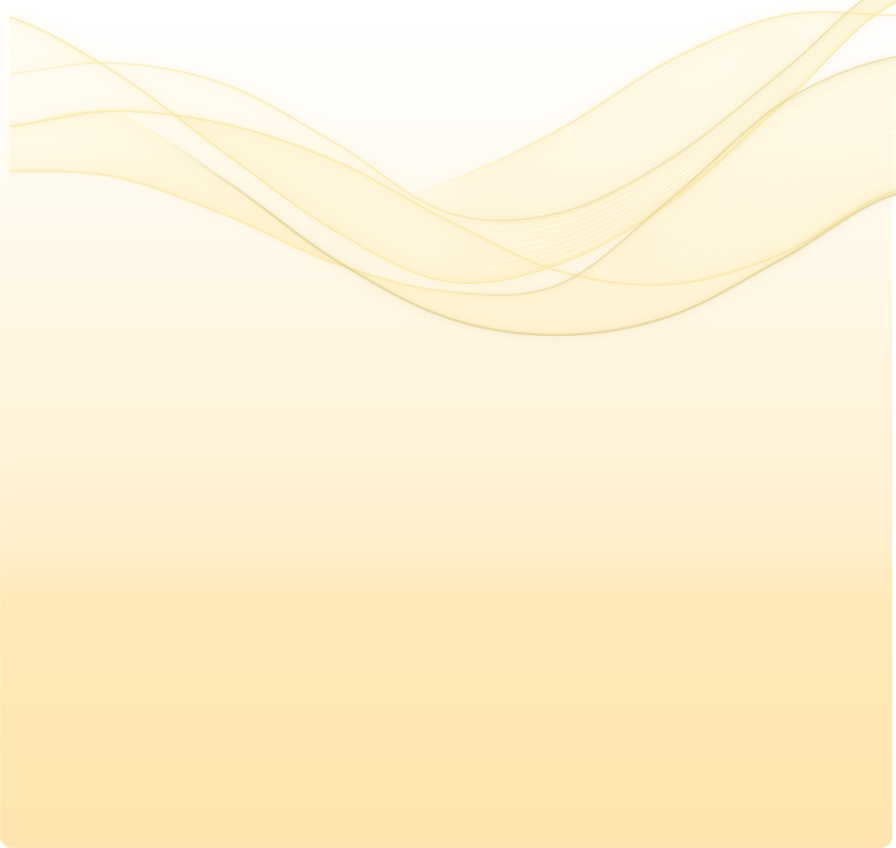
Reproduce this background procedurally as a Shadertoy shader.

```glsl
// Cream-to-honey card with translucent golden ribbons sweeping over its top.
// Each ribbon is the area between two smooth splines, shaded near its edges
// and ruled with fine strands; thin outlines are drawn over the ribbons.

const vec3 WHITE = vec3(1.0);
const vec3 IVORY = vec3(1.0, 0.990, 0.967);
const vec3 CREAM = vec3(1.0, 0.972, 0.910);
const vec3 VANILLA = vec3(1.0, 0.953, 0.853);
const vec3 BUTTER = vec3(1.0, 0.938, 0.805);
const vec3 HONEY = vec3(0.998, 0.914, 0.725);
const vec3 AMBER = vec3(0.998, 0.899, 0.685);
const vec3 SILK = vec3(1.0, 0.925, 0.665);
const vec3 GOLD = vec3(0.975, 0.885, 0.590);
const vec3 OLIVE = vec3(0.790, 0.720, 0.480);

// Spline heights, measured down from the top at even steps across the canvas
const float[9] DIVE = float[9](.017, .083, .180, .273, .332, .311, .237, .121, .003);
const float[9] CREST = float[9](.088, .074, .099, .169, .251, .251, .186, .083, -.025);
const float[9] MIDDLE = float[9](.150, .131, .146, .190, .260, .320, .335, .298, .225);
const float[9] SWELL = float[9](.202, .208, .253, .311, .344, .335, .233, .120, .067);
const float[9] KEEL = float[9](.150, .132, .212, .307, .375, .395, .372, .304, .229);
const float[9] SAIL = float[9](.275, .275, .269, .248, .213, .152, .070, .018, .018);

// Catmull-Rom height of a spline at x in 0..1
float height(float[9] k, float x) {
    float s = clamp(x, 0.0, 1.0) * 8.0;
    int i = min(int(s), 7);
    float t = s - float(i);
    float a = k[max(i - 1, 0)], b = k[i], c = k[i + 1], d = k[min(i + 2, 8)];
    return b + 0.5 * t * (c - a + t * (2.0*a - 5.0*b + 4.0*c - d
             + t * (3.0 * (b - c) + d - a)));
}

// Background gradient, v runs from the top down
vec3 backdrop(float v) {
    vec3 c = mix(WHITE, IVORY, clamp(v / 0.15, 0.0, 1.0));
    c = mix(c, CREAM, clamp((v - 0.15) / 0.16, 0.0, 1.0));
    c = mix(c, VANILLA, clamp((v - 0.31) / 0.20, 0.0, 1.0));
    c = mix(c, BUTTER, clamp((v - 0.51) / 0.12, 0.0, 1.0));
    c = mix(c, HONEY, smoothstep(0.62, 0.72, v));
    return mix(c, AMBER, smoothstep(0.70, 1.0, v));
}

float roundedBox(vec2 p, vec2 halfSize, float radius) {
    vec2 q = abs(p) - halfSize + radius;
    return length(max(q, 0.0)) + min(max(q.x, q.y), 0.0) - radius;
}

// Translucent sheet between two heights, denser beside its edges
vec3 ribbon(vec3 base, float y, float a, float b, float px, float alpha) {
    float top = min(a, b), bottom = max(a, b);
    float inside = smoothstep(-px, px, y - top) * smoothstep(-px, px, bottom - y);
    float edge = exp(-abs(y - top) / 0.016) + exp(-abs(bottom - y) / 0.016);
    return mix(base, SILK, inside * alpha * (0.75 + 0.4 * edge));
}

// Evenly spread fine strands between two heights
vec3 strands(vec3 base, float y, float a, float b, float count, float px, float alpha) {
    float gap = max(abs(b - a), 1e-4);
    float t = (y - min(a, b)) / gap;
    float spacing = gap / count;
    float d = abs(fract(t * count) - 0.5) * spacing;
    float ink = 1.0 - smoothstep(0.0, 0.0006 + px, d);
    ink *= step(0.0, t) * step(t, 1.0) * smoothstep(px, 3.0 * px, spacing);
    return mix(base, GOLD, ink * alpha);
}

// Outline of one spline, with thickness held constant along its slope
vec3 outline(vec3 base, vec2 p, float[9] k, float aspect, float px,
             float width, vec3 ink, float alpha) {
    float y = height(k, p.x);
    float slope = (height(k, p.x + 0.004) - height(k, p.x - 0.004)) / 0.008;
    float d = abs(p.y - y) / sqrt(1.0 + slope * slope / (aspect * aspect));
    float core = 1.0 - smoothstep(width - px * 0.5, width + px, d);
    float glow = exp(-d / 0.004) * 0.35;
    return mix(base, ink, alpha * max(core, glow));
}

void mainImage(out vec4 fragColor, in vec2 fragCoord) {
    vec2 uv = fragCoord / iResolution.xy;
    vec2 p = vec2(uv.x, 1.0 - uv.y);
    float aspect = iResolution.x / iResolution.y;
    float px = 1.0 / iResolution.y;

    // Card with rounded corners and a thin white right margin
    vec2 fromCentre = (p - vec2(0.498, 0.5)) * vec2(aspect, 1.0);
    float card = roundedBox(fromCentre, vec2(0.498 * aspect, 0.5), 0.014);
    vec3 color = mix(backdrop(p.y), WHITE, smoothstep(-px, px, card));

    float dive = height(DIVE, p.x), crest = height(CREST, p.x);
    float middle = height(MIDDLE, p.x), swell = height(SWELL, p.x);
    float keel = height(KEEL, p.x), sail = height(SAIL, p.x);
    float start = smoothstep(0.010, 0.010 + px, p.x);
    float left = 1.0 - smoothstep(0.30, 0.48, p.x);
    float right = smoothstep(0.44, 0.65, p.x);
    float fadeIn = start * mix(0.55, 1.0, smoothstep(0.0, 0.25, p.x));

    // Ribbons
    float sailOpen = step(sail, crest) * smoothstep(0.42, 0.52, p.x);
    color = ribbon(color, p.y, sail, crest, px, 0.20 * sailOpen);
    color = ribbon(color, p.y, dive, crest, px, fadeIn * mix(0.13, 0.27, right));
    color = ribbon(color, p.y, dive, middle, px, fadeIn * 0.19 * (1.0 - right));
    color = ribbon(color, p.y, middle, swell, px, fadeIn * 0.14 * left);
    color = ribbon(color, p.y, swell, keel, px, fadeIn * 0.28);

    // Strands
    color = strands(color, p.y, sail, crest, 22.0, px, 0.16 * sailOpen);
    color = strands(color, p.y, dive, crest, 9.0, px, 0.22 * right);
    color = strands(color, p.y, swell, middle, 20.0, px, 0.12 * right);

    // Outlines, darkest along the lower folds
    float fold = smoothstep(0.15, 0.32, p.x);
    color = outline(color, p, SAIL, aspect, px, 0.0010, GOLD, 0.50 * right);
    color = outline(color, p, DIVE, aspect, px, 0.0010, GOLD, 0.55 * start);
    color = outline(color, p, CREST, aspect, px, 0.0010, mix(GOLD, OLIVE, 0.4 * right), 0.50 * fadeIn);
    color = outline(color, p, MIDDLE, aspect, px, 0.0011, GOLD, 0.55 * start);
    color = outline(color, p, SWELL, aspect, px, 0.0011, mix(GOLD, OLIVE, 0.5 * right), 0.50 * start);
    color = outline(color, p, KEEL, aspect, px, 0.0013, mix(GOLD, OLIVE, 0.6), 0.60 * fold);

    fragColor = vec4(color, 1.0);
}
```
